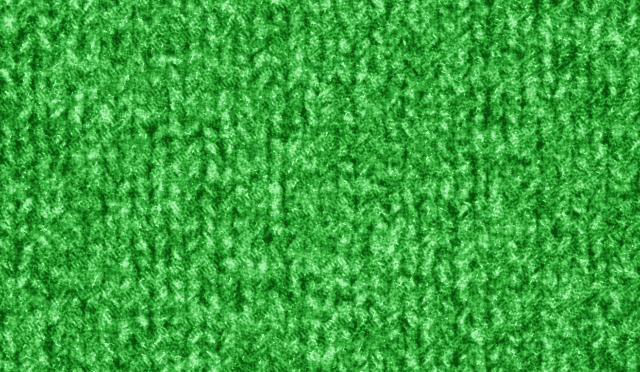
Write a WebGL 2 fragment shader that draws this texture.

```glsl
#version 300 es
precision highp float;

uniform vec2 u_resolution;
out vec4 fragColor;

const float TAU = 6.2831853;
const vec2 STITCHES = vec2(19.0, 20.0);     // repeats across and down
const float LEG_SLOPE = 0.6;                // rise of each V leg, in rows
const float WOBBLE = 0.22;                  // hand-made unevenness, in stitches
const float FIBRE_LEAN = 0.65;              // radians from upright
const vec2 FIBRE_SCALE = vec2(115.0, 46.0); // across and along a strand
const float CLUMP_SCALE = 46.0;
const float GRAIN_SCALE = 210.0;
const float SPARK_SCALE = 150.0;
const float MEAN_TONE = 2.2;
const float LEG_RELIEF = 1.5;
const float TUFT_RELIEF = 0.9;
const float FIBRE_RELIEF = 3.2;
const float CLUMP_RELIEF = 2.0;
const float GRAIN_RELIEF = 3.1;
const float GAP_DEPTH = 1.5;
const float SPARK_GAIN = 2.2;
const float EDGE_SHADE = 0.3;

// Wool shades from deep gap to bright fibre tip
const int SHADES = 6;
const vec3 WOOL[SHADES] = vec3[SHADES](
    vec3(0.05, 0.39, 0.06), vec3(0.10, 0.52, 0.12), vec3(0.18, 0.64, 0.20),
    vec3(0.30, 0.76, 0.32), vec3(0.45, 0.86, 0.47), vec3(0.63, 0.94, 0.65));

float hash(vec2 p) {
    return fract(sin(dot(p, vec2(127.1, 311.7))) * 43758.5453);
}

float noise(vec2 p) {
    vec2 i = floor(p), f = fract(p);
    f = f * f * (3.0 - 2.0 * f);
    return mix(mix(hash(i), hash(i + vec2(1.0, 0.0)), f.x),
               mix(hash(i + vec2(0.0, 1.0)), hash(i + vec2(1.0, 1.0)), f.x), f.y);
}

vec2 rotate(vec2 p, float angle) {
    float c = cos(angle), s = sin(angle);
    return vec2(c * p.x - s * p.y, s * p.x + c * p.y);
}

// Noise drawn out into strands that lean by the given angle
float strands(vec2 p, float angle) {
    return noise(rotate(p, angle) * FIBRE_SCALE + 140.0);
}

vec3 woolColor(float tone) {
    vec3 color = WOOL[0] * (1.0 + 0.25 * clamp(tone, -1.0, 0.0));
    for (int i = 1; i < SHADES; i++) {
        color = mix(color, WOOL[i], clamp(tone - float(i - 1), 0.0, 1.0));
    }
    return color;
}

void main() {
    vec2 uv = gl_FragCoord.xy / u_resolution;
    vec2 p = gl_FragCoord.xy / u_resolution.y;

    // Uneven grid of stitches
    vec2 sway = vec2(noise(p * 15.0), noise(p * 15.0 + 71.0)) - 0.5;
    vec2 q = uv * STITCHES + sway * WOBBLE * vec2(1.0, 2.5);

    // Two slanted legs per stitch, meeting in a V
    float side = abs(fract(q.x) - 0.5) * 2.0;
    float v = q.y - LEG_SLOPE * side;
    float across = sin(0.5 * TAU * side);
    float along = 0.5 - 0.5 * cos(TAU * v);
    float leg = across * (0.35 + 0.65 * along);
    float tuft = hash(vec2(floor(q.x * 2.0), floor(v)) + 9.0) - 0.5;

    // Fibres follow the lean of their leg
    float lean = 0.5 + 0.5 * clamp(3.0 * sin(TAU * q.x), -1.0, 1.0);
    float fibre = mix(strands(p, FIBRE_LEAN), strands(p + 5.0, -FIBRE_LEAN), lean);

    // Loose clumps, fuzz and dark openings between the columns
    float clump = noise(rotate(p, 0.5) * CLUMP_SCALE + 17.0);
    float grain = noise(rotate(p, 0.9) * GRAIN_SCALE + 303.0);
    float gap = (1.0 - across) * smoothstep(0.45, 0.85, noise(q * vec2(2.0, 1.6) + 23.0));
    float spark = smoothstep(0.72, 0.92, noise(rotate(p, 0.4) * SPARK_SCALE + 90.0));

    float tone = MEAN_TONE
        + LEG_RELIEF * (leg - 0.4)
        + TUFT_RELIEF * tuft * across * along * 2.0
        + FIBRE_RELIEF * (fibre - 0.5)
        + CLUMP_RELIEF * (clump - 0.5)
        + GRAIN_RELIEF * (grain - 0.5)
        + SPARK_GAIN * spark * (0.3 + leg)
        - GAP_DEPTH * gap;

    // Slight falloff of light toward the left and right
    tone -= EDGE_SHADE * pow(abs(uv.x - 0.5) * 2.0, 4.0);

    fragColor = vec4(woolColor(tone), 1.0);
}
```
